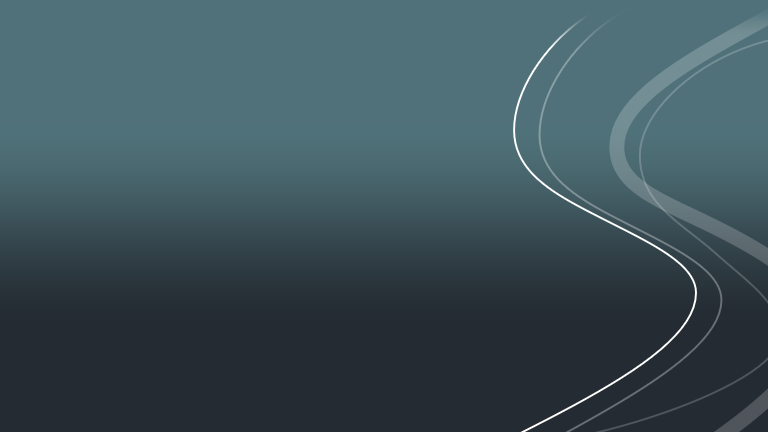
Write a WebGL 2 fragment shader that draws this background.

```glsl
#version 300 es
precision highp float;
// Teal-to-charcoal gradient with four flowing S-shaped ribbons on the right.
uniform vec2 u_resolution;
out vec4 fragColor;

#define TEAL vec3(0.312, 0.445, 0.475)
#define CHARCOAL vec3(0.142, 0.169, 0.197)
#define RIBBON vec3(1.0)
#define GRADIENT_LOW 2.1
#define GRADIENT_HIGH 6.5
#define THIN 0.020
#define WIDE 0.155
#define FAINT 0.20
#define CURVE_STEPS 20

// The canvas is 9 units high, and 16 wide at its native aspect.
const float CANVAS_HEIGHT = 9.0;

float segmentDistance(vec2 p, vec2 a, vec2 b) {
  vec2 ab = b - a;
  float t = clamp(dot(p - a, ab) / dot(ab, ab), 0.0, 1.0);
  return length(p - a - ab * t);
}

// Distance to a cubic Bezier, approximated by short segments.
float bezierDistance(vec2 p, vec2 a, vec2 b, vec2 c, vec2 d) {
  float nearest = 1e3;
  vec2 previous = a;
  for (int i = 1; i <= CURVE_STEPS; i++) {
    float t = float(i) / float(CURVE_STEPS);
    float s = 1.0 - t;
    vec2 point = s * s * s * a + 3.0 * s * t * (s * b + t * c) + t * t * t * d;
    nearest = min(nearest, segmentDistance(p, previous, point));
    previous = point;
  }
  return nearest;
}

// S-curve: vertical at the left and right bulges, free handles elsewhere.
float sCurve(vec2 p, vec2 top, vec2 topPull, vec2 left, vec2 mid, vec2 slope,
             vec2 right, vec2 bottomPull, vec2 bottom) {
  vec2 leftUp = left + vec2(0.0, 0.38 * (top.y - left.y));
  vec2 leftDown = left - vec2(0.0, 0.50 * (left.y - mid.y));
  vec2 rightUp = right + vec2(0.0, 0.40 * (mid.y - right.y));
  vec2 rightDown = right - vec2(0.0, 0.34 * (right.y - bottom.y));
  float upper = min(bezierDistance(p, top, topPull, leftUp, left),
                    bezierDistance(p, left, leftDown, mid - slope, mid));
  float lower = min(bezierDistance(p, mid, mid + slope, rightUp, right),
                    bezierDistance(p, right, rightDown, bottomPull, bottom));
  return min(upper, lower);
}

float stroke(float distance, float halfWidth, float pixel) {
  return clamp((halfWidth - distance) / pixel + 0.5, 0.0, 1.0);
}

float fadeUp(float y, float start, float end) {
  return 1.0 - smoothstep(start, end, y);
}

void main() {
  float pixel = CANVAS_HEIGHT / u_resolution.y;
  vec2 p = gl_FragCoord.xy * pixel;

  // Background gradient
  vec3 color = mix(CHARCOAL, TEAL, smoothstep(GRADIENT_LOW, GRADIENT_HIGH, p.y));

  // Broad translucent band
  float band = sCurve(p, vec2(16.15, 8.73), vec2(14.58, 7.85), vec2(12.85, 5.94),
                      vec2(14.58, 4.42), vec2(0.94, -0.45), vec2(17.04, 2.38),
                      vec2(15.94, 0.56), vec2(14.90, -0.17));
  color = mix(color, RIBBON, FAINT * stroke(band, WIDE, pixel) * fadeUp(p.y, 8.25, 8.95));

  // Faint outer line
  float outer = sCurve(p, vec2(16.15, 8.19), vec2(14.58, 7.85), vec2(13.33, 5.77),
                       vec2(14.90, 3.73), vec2(0.73, -0.65), vec2(16.25, 2.00),
                       vec2(14.38, 0.46), vec2(12.40, -0.02));
  color = mix(color, RIBBON, FAINT * stroke(outer, THIN, pixel));

  // Soft companion line
  float companion = sCurve(p, vec2(13.12, 8.83), vec2(12.12, 8.33), vec2(11.24, 6.19),
                           vec2(13.12, 4.31), vec2(0.94, -0.48), vec2(15.03, 2.75),
                           vec2(13.33, 0.83), vec2(11.75, -0.04));
  color = mix(color, RIBBON, 0.32 * stroke(companion, THIN, pixel) * fadeUp(p.y, 7.8, 8.85));

  // Bright leading line
  float leading = sCurve(p, vec2(12.71, 8.94), vec2(11.67, 8.48), vec2(10.71, 6.29),
                         vec2(12.60, 4.42), vec2(0.94, -0.48), vec2(14.50, 2.90),
                         vec2(12.75, 0.94), vec2(10.81, -0.04));
  color = mix(color, RIBBON, stroke(leading, THIN, pixel) * fadeUp(p.y, 7.9, 8.75));

  fragColor = vec4(color, 1.0);
}
```
